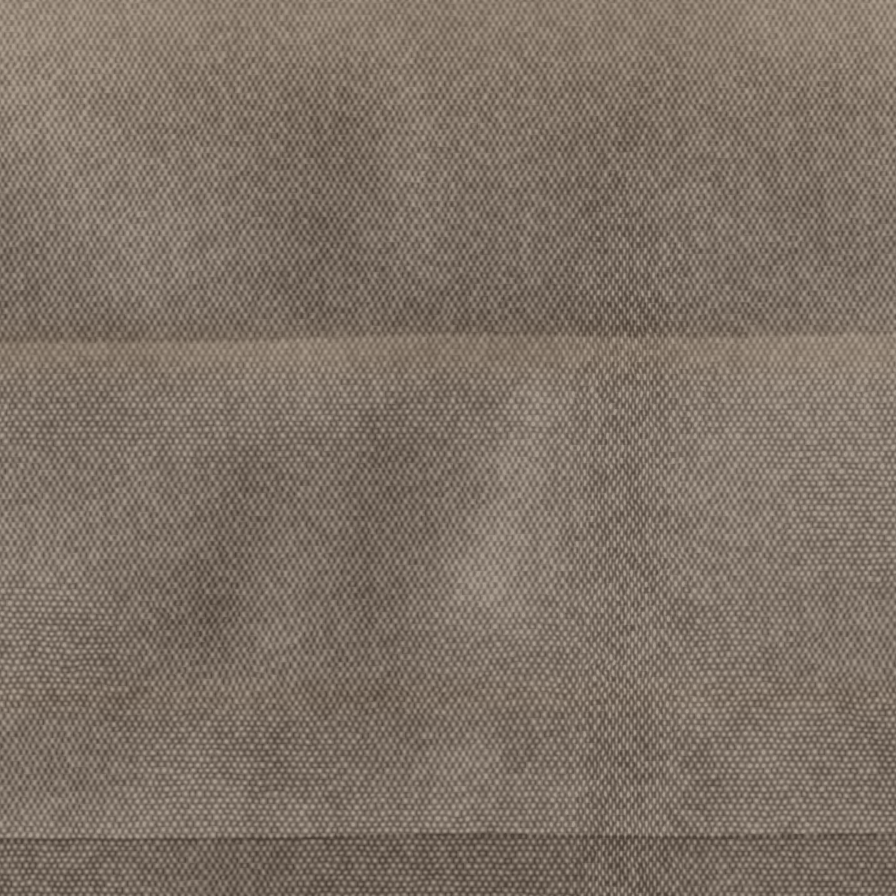
A Shadertoy shader for this texture:

```glsl
// Taupe woven canvas cloth with staggered yarn bumps, soft wrinkles, a fold and a hem.
#define COLUMNS 122.0
#define ROWS 150.0
#define FOLD_Y 0.622
#define SEAM_Y 0.223
#define HEM_Y 0.065
#define WEAVE_DEPTH 0.40
#define YARN_VARIATION 0.24
#define WRINKLE_DEPTH 0.42
#define CREASE_DEPTH 1.2
#define DARK_YARN vec3(0.33, 0.283, 0.244)
#define LIGHT_YARN vec3(0.63, 0.582, 0.535)
#define WARM_TINT vec3(0.010, 0.002, -0.010)

const float PI = 3.14159;

float hash(vec2 p) {
    return fract(sin(dot(p, vec2(127.1, 311.7))) * 43758.5453);
}

float noise(vec2 p) {
    vec2 i = floor(p), f = fract(p);
    f = f * f * (3.0 - 2.0 * f);
    return mix(mix(hash(i), hash(i + vec2(1, 0)), f.x),
               mix(hash(i + vec2(0, 1)), hash(i + vec2(1, 1)), f.x), f.y);
}

float fbm(vec2 p) {
    float sum = 0.0, amp = 0.5;
    for (int i = 0; i < 4; i++) {
        sum += amp * noise(p);
        p = mat2(1.6, 1.2, -1.2, 1.6) * p + 7.3;
        amp *= 0.5;
    }
    return sum / 0.9375;
}

float bell(float x) { return exp(-x * x); }

// Soft ridge or valley along the segment from a to b
float crease(vec2 p, vec2 a, vec2 b, float width) {
    vec2 ab = b - a;
    float h = clamp(dot(p - a, ab) / dot(ab, ab), 0.0, 1.0);
    return bell(length(p - a - ab * h) / width);
}

// Broad light and shade of the draped cloth
float drape(vec2 p) {
    vec2 q = p + 0.04 * (vec2(fbm(p * 6.0), fbm(p * 6.0 + 31.0)) - 0.5);
    vec2 slant = mat2(0.9, 0.45, -0.45, 0.9) * q;
    float s = -0.14 * crease(q, vec2(0.37, 0.83), vec2(0.36, 0.71), 0.07);
    s -= 0.17 * crease(q, vec2(0.29, 0.47), vec2(0.23, 0.31), 0.05);
    s -= 0.10 * crease(q, vec2(0.43, 0.51), vec2(0.41, 0.36), 0.05);
    s -= 0.08 * crease(q, vec2(0.70, 0.74), vec2(0.71, 0.16), 0.05);
    s -= 0.08 * crease(q, vec2(0.85, 0.80), vec2(0.95, 0.74), 0.06);
    s += 0.08 * crease(q, vec2(0.45, 0.90), vec2(0.47, 0.71), 0.03);
    s += 0.14 * crease(q, vec2(0.60, 0.55), vec2(0.53, 0.35), 0.035);
    s += 0.12 * crease(q, vec2(0.05, 0.86), vec2(0.16, 0.71), 0.07);
    s *= CREASE_DEPTH;
    s += WRINKLE_DEPTH * (fbm(slant * vec2(5.0, 3.5) + 3.0) - 0.5);
    float lower = smoothstep(0.36, 0.2, p.y) * smoothstep(0.04, 0.1, p.y);
    s += 0.36 * lower * (fbm(slant * vec2(15.0, 9.0)) - 0.5);
    return s + 0.14 * smoothstep(0.87, 1.0, p.y);
}

// Horizontal fold, stitched seam and hem
float folds(vec2 p) {
    float wave = noise(vec2(p.x * 4.0, 2.0)) - 0.5;
    float fold = p.y - FOLD_Y - 0.012 * wave;
    float hem = p.y - HEM_Y - 0.007 * wave;
    float soft = 0.003;
    float s = mix(0.15 * exp(-abs(fold) / 0.06), -0.11 * exp(-abs(fold) / 0.09),
                  smoothstep(-soft, soft, fold));
    s += mix(-0.15, 0.10 * exp(-abs(hem) / 0.035), smoothstep(-soft, soft, hem));
    s -= 0.38 * bell(hem / 0.0022);
    s -= 0.05 * bell((p.y - SEAM_Y - 0.006 * wave) / 0.004);
    return s;
}

// Diamond lattice of yarn crossings; rows or columns dominate where the cloth is pulled
float weave(vec2 p, float rowPull, float columnPull) {
    float ripple = 0.012 * bell((p.y - 0.25) / 0.06) + 0.003;
    vec2 q = p;
    q.y += ripple * (fbm(p * vec2(12.0, 9.0)) - 0.5);
    q.x += 0.005 * (noise(p * 7.0 + 19.0) - 0.5);
    q *= vec2(COLUMNS, ROWS);
    q += 0.35 * (vec2(noise(q * 0.45), noise(q * 0.45 + 57.0)) - 0.5);
    float lattice = cos(2.0 * PI * q.x) * cos(PI * q.y);
    float lines = rowPull * cos(2.0 * PI * q.y) + columnPull * cos(4.0 * PI * q.x);
    float row = floor(q.y + 0.5);
    float column = floor(q.x + 0.5 - 0.5 * mod(row, 2.0));
    float yarn = hash(vec2(column, row)) - 0.5;
    float fibre = noise(p * vec2(330.0, 390.0)) - 0.5;
    return WEAVE_DEPTH * (lattice + lines) + YARN_VARIATION * (yarn + fibre);
}

void mainImage(out vec4 fragColor, in vec2 fragCoord) {
    vec2 p = fragCoord / iResolution.xy;
    float upright = bell((p.x - 0.7) / 0.07) * smoothstep(0.95, 0.6, p.y);
    float rowPull = 0.4 * smoothstep(0.68, 0.45, p.y) * (1.0 - upright)
                  * smoothstep(0.25, 0.65, noise(p * vec2(4.0, 7.0) + 11.0));

    // Average four samples to smooth the fine weave
    float cloth = 0.0;
    for (int i = 0; i < 4; i++) {
        vec2 offset = (vec2(i % 2, i / 2) - 0.5) * 0.5;
        cloth += 0.25 * weave((fragCoord + offset) / iResolution.xy, rowPull, 0.3 * upright);
    }

    // Relief deepens along the upright crease and flattens on the fold
    float relief = 1.0 + 0.25 * upright - 0.25 * smoothstep(0.88, 1.0, p.y);
    relief -= 0.3 * bell((p.y - FOLD_Y + 0.012) / 0.02);
    float tone = 0.585 + drape(p) + folds(p) + cloth * relief;

    vec3 color = mix(DARK_YARN, LIGHT_YARN, clamp(tone, -0.1, 1.12));
    float warmth = bell((p.y - FOLD_Y + 0.015) / 0.03) + 0.5 * bell((p.y - SEAM_Y) / 0.02)
                 + smoothstep(0.7, 1.0, p.y);
    fragColor = vec4(color + WARM_TINT * warmth, 1.0);
}
```
